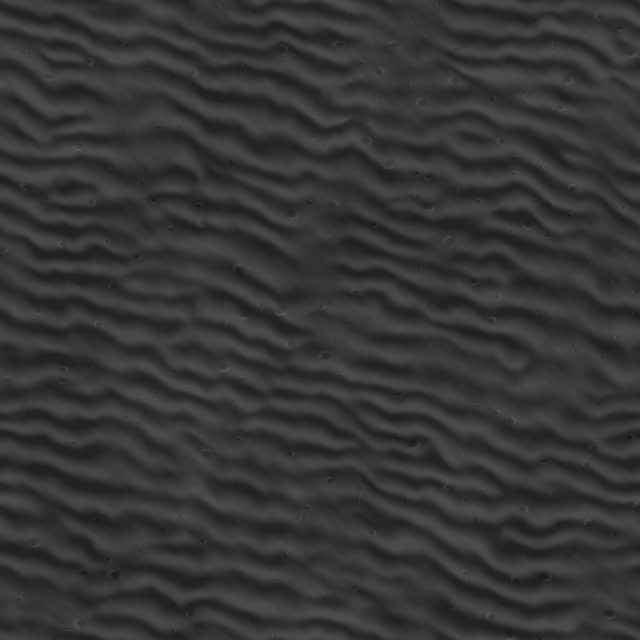
Reproduce this texture procedurally as a three.js fragment shader.

```glsl
// Dark wind-blown sand ripples, tilted down to the right, broken into short groups.
// Overlapping wave packets are summed as complex numbers to give the ripple phase;
// wrapped noise bends and fades the crests, and small pits and flecks dot the surface.
varying vec2 vUv;

const float TAU = 6.2831853;

float hash(vec2 p) {
  vec3 q = fract(p.xyx * vec3(0.1031, 0.1030, 0.0973));
  q += dot(q, q.yzx + 33.33);
  return fract((q.x + q.y) * q.z);
}

vec2 hash2(vec2 p) {
  return vec2(hash(p + 3.7), hash(p + 61.3));
}

float cornerSlope(vec2 cell, vec2 offset, vec2 period) {
  float angle = TAU * hash(mod(cell, period) + period * 1.37);
  return dot(vec2(cos(angle), sin(angle)), offset);
}

// Gradient noise that wraps after a whole number of cells
float noise(vec2 p, vec2 period) {
  p *= period;
  vec2 cell = floor(p), f = fract(p), e = vec2(1.0, 0.0);
  vec2 s = f * f * f * (f * (f * 6.0 - 15.0) + 10.0);
  float low = mix(cornerSlope(cell, f, period),
                  cornerSlope(cell + e.xy, f - e.xy, period), s.x);
  float high = mix(cornerSlope(cell + e.yx, f - e.yx, period),
                   cornerSlope(cell + e.xx, f - e.xx, period), s.x);
  return mix(low, high, s.y);
}

// Complex sum of wave packets: its angle is the phase, its length the coherence
vec2 ripplePhasor(vec2 p) {
  const float cells = 11.0;
  const vec2 carrier = vec2(6.0, 23.0);
  vec2 sum = vec2(0.0);
  float total = 0.02;
  for (int j = -1; j <= 1; j++) {
    for (int i = -1; i <= 1; i++) {
      for (int k = 0; k < 2; k++) {
        vec2 cell = floor(p * cells) + vec2(float(i), float(j));
        vec2 id = mod(cell, cells) + float(k) * 17.0;
        vec2 center = (cell + hash2(id)) / cells;
        vec2 d = p - center;
        float weight = max(0.0, 1.0 - dot(d, d) * cells * cells);
        weight *= weight;
        vec2 r = hash2(id + 130.0);
        vec2 frequency = carrier + (r - 0.5) * vec2(9.0, 7.0);
        float shift = (hash(id + 211.0) - 0.5) * 0.8;
        float phase = TAU * (dot(carrier, center) + dot(frequency, d) + shift);
        sum += weight * vec2(cos(phase), sin(phase));
        total += weight;
      }
    }
  }
  return sum / total;
}

// Tiny pits: a dark spot with a pale crescent on one side
float pits(vec2 p) {
  const float cells = 26.0;
  float shade = 0.0;
  for (int j = -1; j <= 1; j++) {
    for (int i = -1; i <= 1; i++) {
      vec2 cell = floor(p * cells) + vec2(float(i), float(j));
      vec2 id = mod(cell, cells) + 300.0;
      vec2 d = p - (cell + hash2(id)) / cells;
      float size = mix(0.0017, 0.0065, pow(hash(id + 40.0), 4.0));
      float present = step(0.55, hash(id + 80.0));
      float angle = TAU * hash(id + 120.0);
      float side = dot(d, vec2(cos(angle), sin(angle))) / size;
      float radius = length(d * vec2(0.85, 1.15)) / size;
      float rim = exp(-pow((radius - 1.0) * 2.4, 2.0));
      float hollow = exp(-radius * radius * 1.5);
      shade += present * (rim * 0.45 * smoothstep(-0.3, 0.9, side)
                        - rim * 0.22 * smoothstep(0.3, -0.9, side) - hollow * 0.25);
    }
  }
  return shade;
}

void main() {
  vec2 uv = vUv;
  vec2 slanted = vec2(uv.x + uv.y, uv.y);

  // Bend the crests: broad swings, stacked kinks, scallops, and slanted creases
  float crease = noise(slanted, vec2(26.0, 11.0));
  float kink = noise(uv, vec2(10.0, 4.0));
  vec2 p = uv;
  p.y += 0.030 * noise(uv, vec2(3.0)) + 0.014 * kink;
  p.y += 0.013 * noise(uv, vec2(19.0, 14.0)) + 0.006 * crease;
  p.y += 0.004 * noise(uv, vec2(37.0, 31.0));
  p.x += 0.016 * noise(uv, vec2(13.0));

  // Light crests with soft dark troughs, fading out where groups meet
  vec2 z = ripplePhasor(p);
  float coherence = length(z);
  vec2 wave = z / max(coherence, 0.001);
  float patchy = smoothstep(-0.48, 0.02, noise(uv, vec2(7.0, 6.0)) + 0.4 * kink);
  float contrast = 1.2 * coherence / (coherence + 0.2) * mix(0.4, 1.0, patchy);
  float ripple = (wave.x - 0.2 * wave.x * wave.y) * contrast;

  // Broad tone changes, and mottling that is strongest in the faded patches
  float broad = noise(uv, vec2(5.0, 4.0)) + 0.7 * noise(uv, vec2(12.0, 9.0));
  float mottle = noise(uv, vec2(25.0, 31.0)) + 0.8 * crease;
  mottle += 0.6 * noise(slanted, vec2(60.0, 28.0));
  float grain = noise(uv, vec2(80.0, 90.0));
  float tone = 0.48 + 0.54 * ripple + 0.22 * broad;
  tone += mix(0.34, 0.17, clamp(contrast, 0.0, 1.0)) * mottle + 0.06 * grain;
  tone = clamp(tone, -0.08, 1.06) + pits(uv);

  gl_FragColor = vec4(vec3(mix(0.143, 0.287, tone)), 1.0);
}
```
